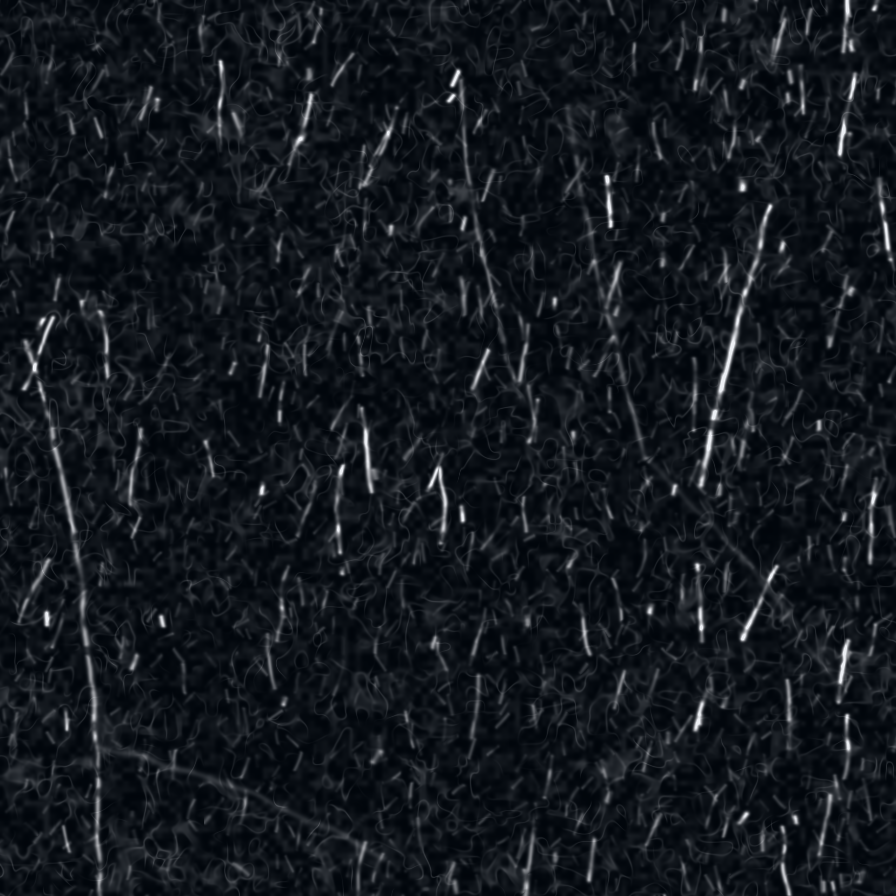
Give the GLSL for this texture, as a three.js fragment shader.

```glsl
varying vec2 vUv;

const vec3 NAVY_TINT = vec3(-0.002, 0.017, 0.040);
const vec3 SILVER_TINT = vec3(0.0, 0.01, 0.03);

float hash(vec2 p, float seed) {
  vec3 q = fract(vec3(p.xyx) * 0.1031 + seed * 0.0713);
  q += dot(q, q.yzx + 33.33);
  return fract((q.x + q.y) * q.z);
}

float noise(vec2 p, float seed) {
  vec2 cell = floor(p);
  vec2 f = fract(p);
  f = f * f * (3.0 - 2.0 * f);
  float low = mix(hash(cell, seed), hash(cell + vec2(1.0, 0.0), seed), f.x);
  float high = mix(hash(cell + vec2(0.0, 1.0), seed), hash(cell + vec2(1.0), seed), f.x);
  return mix(low, high, f.y);
}

float softLine(float dist, float width) {
  return exp(-dist * dist / (width * width));
}

// Thin winding fibres along the middle level of a noise field
float fibres(vec2 p, vec2 scale, float seed) {
  vec2 warp = vec2(noise(p * 38.0, seed + 1.0), noise(p * 38.0, seed + 2.0)) - 0.5;
  float level = noise(p * scale + warp * 1.6, seed);
  float gate = smoothstep(0.35, 0.75, noise(p * 42.0, seed + 3.0));
  return softLine(level - 0.5, 0.085) * gate;
}

// One bent scratch per cell; length is the half length in cells
float scratches(vec2 p, float cells, float length, float width, float density, float spread, float seed) {
  vec2 grid = p * cells;
  vec2 home = floor(grid);
  float light = 0.0;
  for (int j = -1; j <= 1; j++) {
    for (int i = -1; i <= 1; i++) {
      vec2 id = home + vec2(float(i), float(j));
      float present = step(hash(id, seed), density);
      vec2 jitter = vec2(hash(id, seed + 1.0), hash(id, seed + 2.0));
      vec2 d = grid - id - mix(vec2(0.1), vec2(0.9), jitter);
      float lean = 0.14 + spread * (hash(id, seed + 3.0) - 0.5);
      vec2 dir = vec2(sin(lean), cos(lean));
      float along = dot(d, dir);
      float reach = length * mix(0.45, 1.0, hash(id, seed + 4.0));
      float bend = (hash(id, seed + 5.0) - 0.5) * 0.35;
      float across = dot(d, vec2(dir.y, -dir.x)) - bend * along * along;
      float excess = max(abs(along) - reach, 0.0);
      float dist = sqrt(across * across + excess * excess) / cells;
      float strength = mix(0.35, 1.0, hash(id, seed + 6.0));
      light = max(light, present * strength * softLine(dist, width));
    }
  }
  return light;
}

// Long arc from a to b, bulging sideways by bend
float crack(vec2 p, vec2 a, vec2 b, float bend, float width) {
  vec2 axis = b - a;
  float h = clamp(dot(p - a, axis) / dot(axis, axis), 0.0, 1.0);
  vec2 side = normalize(vec2(axis.y, -axis.x));
  vec2 spine = a + axis * h + side * bend * 4.0 * h * (1.0 - h);
  return softLine(distance(p, spine), width);
}

void main() {
  vec2 uv = vUv;
  vec2 wobble = vec2(noise(uv * 32.0, 3.0), noise(uv * 32.0, 4.0)) - 0.5;
  vec2 p = uv + wobble * 0.006;

  // Dark grain and cloudy haze
  float haze = noise(uv * 5.0, 7.0) * 0.6 + noise(uv * 13.0, 8.0) * 0.4;
  float grain = noise(uv * 135.0, 9.0);
  float tone = 0.004 + 0.10 * grain * grain * mix(0.55, 1.25, haze);
  tone += 0.13 * fibres(uv, vec2(85.0, 58.0), 11.0) * mix(0.6, 1.2, haze);
  tone += 0.08 * fibres(uv, vec2(62.0, 75.0), 21.0);

  // Scratches, sparser toward the left
  float crowd = mix(0.5, 1.15, smoothstep(0.05, 0.5, uv.x));
  float beads = mix(0.3, 1.15, smoothstep(0.2, 0.75, noise(uv * 95.0, 31.0)));
  float faint = scratches(p, 44.0, 0.48, 0.0022, 0.55, 2.0, 41.0);
  float medium = scratches(p, 23.0, 0.50, 0.0024, 0.36 * crowd, 0.9, 51.0);
  float bright = scratches(p, 11.0, 0.52, 0.0027, 0.34 * crowd, 0.65, 61.0);
  float glints = scratches(p, 30.0, 0.20, 0.0030, 0.07 * crowd, 0.8, 71.0);
  tone += beads * (0.20 * faint + 0.42 * medium + 0.85 * bright + 0.85 * glints);

  // Long cracks
  float leftCrack = crack(p, vec2(0.03, 0.62), vec2(0.11, 0.0), -0.025, 0.0032);
  float rightCrack = crack(p, vec2(0.86, 0.77), vec2(0.785, 0.46), 0.006, 0.0032);
  float innerCrack = crack(p, vec2(0.515, 0.91), vec2(0.58, 0.56), 0.012, 0.0028);
  float slantCrack = crack(p, vec2(0.635, 0.88), vec2(0.72, 0.49), 0.008, 0.0034);
  float tailCrack = crack(p, vec2(0.72, 0.49), vec2(0.93, 0.24), -0.01, 0.0036);
  float lowCrack = crack(p, vec2(0.11, 0.165), vec2(0.43, 0.04), -0.015, 0.0038);
  tone += beads * (0.50 * leftCrack + 0.85 * rightCrack + 0.32 * innerCrack);
  tone += beads * 0.24 * slantCrack + 0.09 * tailCrack + 0.13 * lowCrack;

  // Navy shadows rising to silver
  tone = min(tone, 0.93);
  vec3 tint = mix(NAVY_TINT, SILVER_TINT, smoothstep(0.05, 0.6, tone));
  gl_FragColor = vec4(clamp(tone + tint, 0.0, 1.0), 1.0);
}
```
